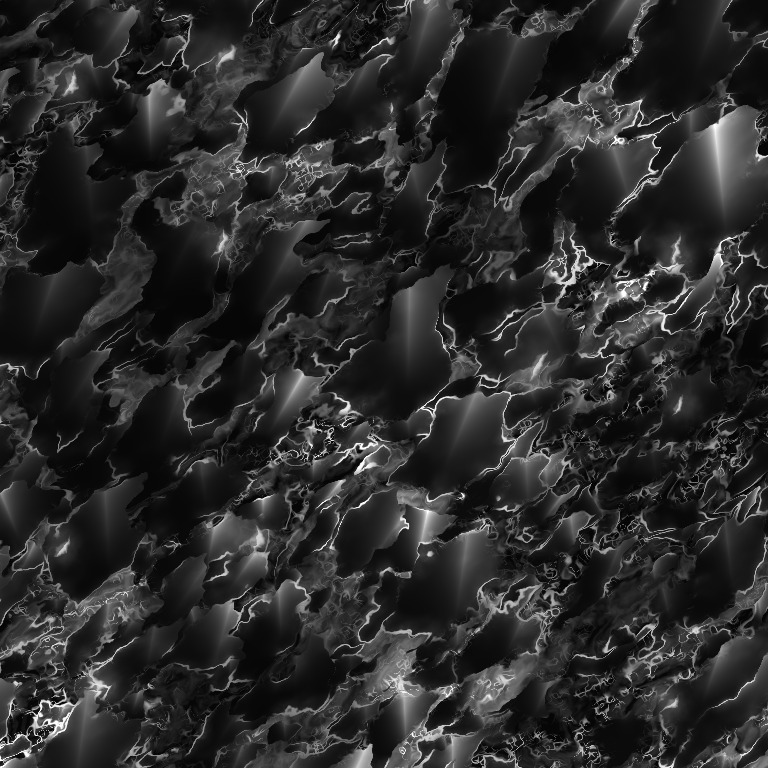
Give the GLSL for this texture, as a Shadertoy shader.

```glsl
// Dark fractured rock: smooth creased plates crowd over a crinkled, streaky bed.
// Each plate layer is a jittered polygon grid in its own slanted, stretched frame,
// bent by folded noise; broken pale rims, lacy grit and glints finish the surface.

const float TAU = 6.2831853;
const vec2 BED_FRAME = vec2(0.72, 0.42);  // slant in radians, squeeze along it

float hash(vec2 p) { return fract(sin(dot(p, vec2(127.1, 311.7))) * 43758.5453); }

vec2 hash2(vec2 p) { return vec2(hash(p), hash(p + 37.3)); }

vec2 heading(float angle) { return vec2(cos(angle), sin(angle)); }

float noise(vec2 p) {
    vec2 i = floor(p), f = fract(p);
    f = f * f * (3.0 - 2.0 * f);
    return mix(mix(hash(i), hash(i + vec2(1, 0)), f.x),
               mix(hash(i + vec2(0, 1)), hash(i + vec2(1, 1)), f.x), f.y);
}

float fbm(vec2 p) {
    float sum = 0.0, amp = 0.53;
    for (int i = 0; i < 4; i++) {
        sum += amp * noise(p);
        p = mat2(1.66, 1.24, -1.24, 1.66) * p + 11.3;
        amp *= 0.5;
    }
    return sum;
}

// Canvas space to a slanted, squeezed frame and back
vec2 toFrame(vec2 p, vec2 frame) {
    vec2 a = heading(frame.x);
    return vec2(dot(p, a) * frame.y, dot(p, vec2(-a.y, a.x)));
}

vec2 fromFrame(vec2 g, vec2 frame) {
    vec2 a = heading(frame.x);
    return a * g.x / frame.y + vec2(-a.y, a.x) * g.y;
}

// Depth inside a random five-sided polygon, negative outside
float polygonDepth(vec2 d, float radius, vec2 id) {
    float reach = -1.0;
    for (int k = 0; k < 5; k++) {
        float turn = (float(k) + 0.8 * hash(id + float(k) * 5.1)) / 5.0;
        reach = max(reach, dot(d, heading(TAU * turn)));
    }
    return radius - reach;
}

// Fan of light that falls off on both sides of a straight crease
float creaseShade(vec2 d, vec2 id) {
    vec2 axis = heading(mix(0.9, 2.0, hash(id + 3.7)));
    float side = dot(d, vec2(axis.y, -axis.x));
    float spread = abs(side) * (side > 0.0 ? 2.4 : 4.5);
    float fan = (0.75 * exp(-spread) + 0.25 * exp(-5.0 * spread)) * smoothstep(-0.7, 0.9, dot(d, axis));
    return 0.035 + mix(0.2, 0.75, hash(id + 8.9)) * fan;
}

// Returns plate shade and distance inside its edge, in canvas units
vec2 plateLayer(vec2 uv, vec2 bent, vec2 frame, float scale, float presence) {
    vec2 g = toFrame(bent, frame) * scale, straight = toFrame(uv, frame) * scale;
    float best = -1.0, second = -1.0, shade = 0.0;
    for (int n = 0; n < 9; n++) {
        vec2 cell = floor(g) + vec2(n % 3 - 1, n / 3 - 1), id = cell + scale;
        if (hash(id + 1.9) > presence) continue;
        vec2 center = cell + 0.25 + 0.5 * hash2(id);
        float depth = polygonDepth(g - center, mix(0.22, 0.54, hash(id + 6.3)), id);
        second = max(second, min(best, depth));
        if (depth > best) {
            best = depth;
            shade = creaseShade(fromFrame(straight - center, frame), id);
        }
    }
    return vec2(shade, (best > 0.0 ? best - max(second, 0.0) : best) / scale);
}

// Lay a plate with a broken pale rim over the tone beneath
float layPlate(float under, vec2 plate, float rim, float grit) {
    float crumbs = 0.3 * grit * (1.0 - smoothstep(0.001, 0.009, plate.y));
    float glow = 0.2 * rim * exp(-max(plate.y, 0.0) * 110.0);
    float tone = mix(under, plate.x + glow + crumbs, smoothstep(-0.0008, 0.0008, plate.y));
    float line = 1.0 - smoothstep(0.0003, 0.0017, abs(plate.y - 0.0006));
    return mix(tone, max(tone, rim), line * smoothstep(0.12, 0.4, rim));
}

// Thin crinkled threads where noise crosses its middle
float lace(vec2 p, float width) { return 1.0 - smoothstep(0.0, width, abs(noise(p) - 0.5)); }

// Small irregular bright kites, each with one darker face and a halo
float glint(vec2 p) {
    vec2 cell = floor(p * 5.0), h = hash2(cell + 71.0);
    vec2 d = p - (cell + 0.3 + 0.4 * h) / 5.0, axis = heading(mix(0.7, 1.9, h.x));
    float side = dot(d, vec2(axis.y, -axis.x)), size = mix(0.014, 0.04, h.y);
    float kite = 1.0 - abs(side) / (0.5 * size) - abs(dot(d, axis)) / size;
    float face = mix(0.5, 1.0, smoothstep(-0.001, 0.001, side));
    float halo = 0.25 * exp(-dot(d, d) / (size * size));
    return step(hash(cell + 13.0), 0.55) * max(halo, face * smoothstep(0.0, 0.7, kite));
}

// Bed of sharp streaks, embossed lumps and patches of grit
float bedTone(vec2 p, float grit) {
    vec2 g = toFrame(p, BED_FRAME);
    float ridge = pow(1.0 - abs(2.0 * fbm(g * 24.0) - 1.0), 5.0);
    float slope = smoothstep(0.42, 0.7, fbm(g * 9.0 + 4.0));
    float emboss = fbm(p * 34.0) - fbm(p * 34.0 + vec2(0.25, -0.25));
    return 0.05 + ridge * mix(0.07, 0.24, slope) + 0.14 * slope + 0.4 * emboss + grit;
}

void mainImage(out vec4 fragColor, in vec2 fragCoord) {
    vec2 uv = fragCoord / iResolution.y, g = toFrame(uv, BED_FRAME);

    // Bend broadly, fold along the grain, then chip finely
    vec2 broad = vec2(fbm(uv * 8.0), fbm(uv * 8.0 + 50.0)) - 0.5;
    vec2 chips = vec2(fbm(uv * 48.0), fbm(uv * 48.0 + 9.0)) - 0.5;
    float fold = abs(fbm(g * 20.0 + 3.0) - 0.5);
    vec2 bent = uv + 0.09 * broad + 0.016 * chips + 0.16 * fold * heading(BED_FRAME.x);

    vec2 fine = toFrame(uv + 0.012 * chips, vec2(0.5, 0.8));
    float patchy = smoothstep(0.38, 0.6, fbm(g * 13.0 + 20.0));
    float grit = max(lace(fine * 125.0, 0.13), 0.8 * lace(fine * 200.0, 0.1));
    grit *= smoothstep(0.25, 0.85, noise(fine * 90.0 + 5.0)) * mix(0.12, 0.6, patchy);
    float rim = 0.68 * smoothstep(0.2, 0.85, noise(uv * 38.0 + 15.0));

    // Bed with its veins, then shards, slivers and large plates
    float tone = bedTone(bent, grit);
    float veined = smoothstep(0.5, 0.65, noise(uv * 9.0 + 31.0));
    tone = mix(tone, 0.42, 0.7 * veined * lace(bent * 36.0, 0.07));
    tone = layPlate(tone, plateLayer(uv, bent, vec2(0.6, 0.5), 27.0, 0.55), rim, grit);
    tone = layPlate(tone, plateLayer(uv, bent, vec2(0.75, 0.38), 16.0, 0.55), rim, grit);
    tone = layPlate(tone, plateLayer(uv, bent, vec2(1.0, 0.55), 9.0, 0.58), rim, grit);

    // Broad light and glints
    tone *= 0.5 + 1.15 * noise(g * 8.0 + 2.0);
    tone = mix(tone, 0.88, 0.9 * glint(uv + 0.05 * broad + 0.022 * chips));
    fragColor = vec4(vec3(clamp(tone, 0.025, 1.0)), 1.0);
}
```
